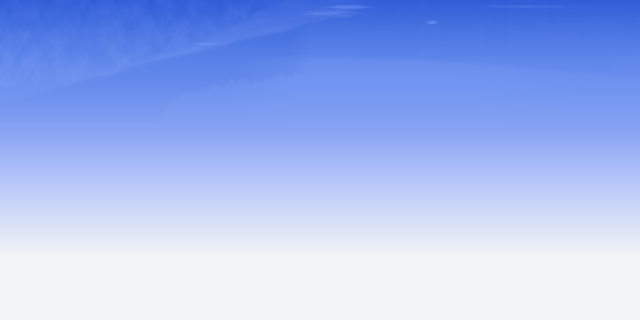
This background is drawn by a Shadertoy shader. Its source:

```glsl
// Blue-tinted lake with a wooded shore, fading down into pale grey.

const int STOPS = 10;
const float STOP_SPACING = 0.1;
const vec3 GRADIENT[STOPS] = vec3[STOPS](
    vec3(0.195, 0.365, 0.845), vec3(0.295, 0.460, 0.885),
    vec3(0.385, 0.535, 0.920), vec3(0.450, 0.585, 0.940),
    vec3(0.525, 0.635, 0.950), vec3(0.640, 0.720, 0.968),
    vec3(0.750, 0.808, 0.968), vec3(0.848, 0.880, 0.965),
    vec3(0.948, 0.953, 0.965), vec3(0.953, 0.957, 0.965));
const vec3 TINT = vec3(1.0, 0.85, 0.40);   // channel response to light
const float TREE_CONTRAST = 0.075;
const float BEACH_LIGHT = 0.035;
const float REFLECTION_SHADE = 0.027;
const float WATER_LIGHT = 0.026;
const float RIPPLE_CONTRAST = 0.012;

float hash(vec2 p) {
    p = fract(p * vec2(0.1031, 0.1137));
    p += dot(p, p.yx + 33.33);
    return fract((p.x + p.y) * p.x * 17.0);
}

float noise(vec2 p) {
    vec2 cell = floor(p);
    vec2 f = fract(p);
    f = f * f * (3.0 - 2.0 * f);
    return mix(mix(hash(cell), hash(cell + vec2(1, 0)), f.x),
               mix(hash(cell + vec2(0, 1)), hash(cell + vec2(1, 1)), f.x), f.y);
}

float fbm(vec2 p) {
    float sum = 0.0;
    float weight = 0.5;
    for (int i = 0; i < 4; i++) {
        sum += weight * noise(p);
        p = p * 2.03 + 7.1;
        weight *= 0.5;
    }
    return sum / 0.9375;
}

vec3 verticalGradient(float depth) {
    vec3 color = GRADIENT[0];
    for (int i = 1; i < STOPS; i++) {
        float start = float(i - 1) * STOP_SPACING;
        color = mix(color, GRADIENT[i], clamp((depth - start) / STOP_SPACING, 0.0, 1.0));
    }
    return color;
}

// One inside the edge, falling softly to zero outside it.
float below(float value, float edge, float blur) {
    return 1.0 - smoothstep(edge - blur, edge + blur, value);
}

float streak(vec2 p, vec2 center, vec2 radius) {
    return below(length((p - center) / radius), 0.8, 0.35);
}

void mainImage(out vec4 fragColor, in vec2 fragCoord) {
    // Height units, with depth measured down from the top edge.
    vec2 p = vec2(fragCoord.x, iResolution.y - fragCoord.y) / iResolution.y;
    float light = 0.0;

    // Wooded slope with mottled crowns.
    float crowns = fbm(p * vec2(38.0, 26.0));
    float treeLine = 0.26 - 0.33 * p.x * p.x + 0.035 * (crowns - 0.5);
    float trees = below(p.y, treeLine, 0.012);
    light += trees * (TREE_CONTRAST * (crowns - 0.5) + 0.008);

    // Pale beach between the trees and the water.
    float shore = 0.315 - 0.25 * p.x + 0.012 * (noise(p * 20.0) - 0.5);
    float beach = below(p.y, shore, 0.006) * (1.0 - trees);
    beach *= smoothstep(0.12, 0.45, p.x) * below(p.x, 1.12, 0.06);
    light += beach * (BEACH_LIGHT + 0.03 * (fbm(p * vec2(18.0, 75.0)) - 0.5));

    // Slope reflection with a jagged, dissolving outline.
    float jag = 0.022 * (noise(vec2(p.x * 65.0, 3.0)) - 0.5);
    float outline = 0.2 + 0.02 / max(p.x - 0.38, 0.05) + jag;
    float reflection = below(p.y, outline, 0.012) * below(p.x, 0.94, 0.04);
    reflection *= smoothstep(shore - 0.01, shore + 0.02, p.y) * (1.0 - trees);
    reflection *= 1.0 - smoothstep(0.24, 0.42, p.y);
    light -= reflection * REFLECTION_SHADE;

    // Open water brightens under the far reflection.
    float farEdge = 0.175 + 0.055 * pow(max(p.x - 0.85, 0.0), 2.0);
    float openWater = smoothstep(farEdge - 0.008, farEdge + 0.012, p.y);
    openWater *= smoothstep(0.7, 0.95, p.x) * (1.0 - smoothstep(0.2, 0.42, p.y));
    openWater *= 1.0 - 0.5 * smoothstep(1.4, 1.9, p.x);
    light += openWater * WATER_LIGHT;

    // Faint vertical reflections and fine ripples on the right.
    float farWater = smoothstep(1.05, 1.25, p.x) * below(p.y, farEdge, 0.03);
    float ripples = fbm(p * vec2(28.0, 9.0)) + 0.5 * noise(p * vec2(12.0, 120.0));
    light += farWater * RIPPLE_CONTRAST * (ripples - 0.95);

    // Jetty, boat and distant waterline.
    light += 0.10 * streak(p, vec2(1.04, 0.043), vec2(0.10, 0.014)) * noise(p * vec2(25.0, 160.0));
    light += 0.10 * streak(p, vec2(1.09, 0.022), vec2(0.075, 0.007));
    light += 0.11 * streak(p, vec2(1.35, 0.070), vec2(0.018, 0.006));
    light += 0.05 * streak(p, vec2(0.645, 0.137), vec2(0.045, 0.005));
    light += 0.06 * streak(p, vec2(1.66, 0.020), vec2(0.22, 0.005)) * noise(p * vec2(35.0, 90.0));

    fragColor = vec4(verticalGradient(p.y) + light * TINT, 1.0);
}
```
